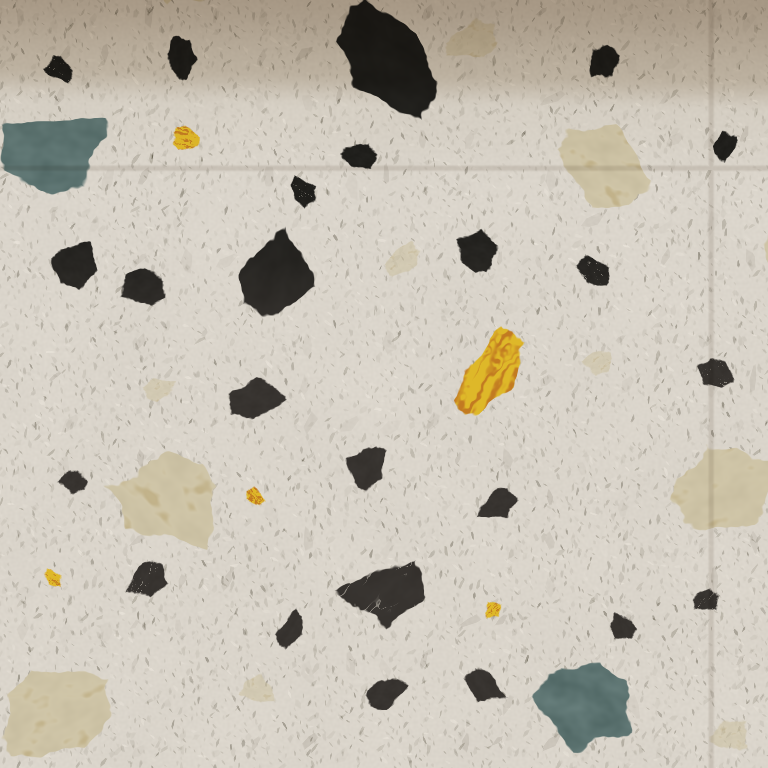
Write a WebGL 2 fragment shader that draws this texture.

```glsl
#version 300 es
precision highp float;
// Terrazzo tiles: pale ground with fine tilted specks, angular stone chips,
// soft joints and a shadow along the top. Chips are jittered grid cells cut
// by random half-planes; gradient noise roughens and veins them.

uniform vec2 u_resolution;
out vec4 fragColor;

const float TAU = 6.283185;
const vec3 GROUND = vec3(0.857, 0.835, 0.797);
const vec3 CHARCOAL = vec3(0.215, 0.200, 0.185);
const vec3 BLACK = vec3(0.125, 0.122, 0.110);
const vec3 VEIN = vec3(0.66, 0.64, 0.60);
const vec3 BEIGE = vec3(0.805, 0.765, 0.650);
const vec3 OCHRE = vec3(0.69, 0.61, 0.41);
const vec3 YELLOW = vec3(0.87, 0.72, 0.16);
const vec3 ORANGE = vec3(0.76, 0.48, 0.13);
const vec3 TEAL = vec3(0.36, 0.45, 0.44);
const vec3 SHADE_DEEP = vec3(0.76, 0.71, 0.65);
const vec3 SHADE_EDGE = vec3(0.86, 0.83, 0.785);
const vec2 JOINT = vec2(0.926, 0.781);    // vertical joint x, horizontal joint y
const float JOINT_WIDTH = 0.0055;
const float CHIP_GRID = 7.0;
const vec2 LARGE_RADIUS = vec2(0.058, 0.078);
const vec2 SMALL_RADIUS = vec2(0.016, 0.033);
const float EDGE = 0.0013;                // softness of chip outlines
const float SPECK_TILT = 1.15;

const int NONE = 0, DARK = 1, PALE = 2, GOLD = 3, GREEN = 4;
const int LARGE_KIND[10] = int[10](PALE, PALE, DARK, PALE, DARK, GREEN, DARK, GOLD, PALE, DARK);

vec2 hash2(vec2 p) {
    vec3 q = fract(p.xyx * vec3(0.1031, 0.1030, 0.0973));
    q += dot(q, q.yzx + 33.33);
    return fract((q.xx + q.yz) * q.zy);
}

float corner(vec2 cell, vec2 offset) {
    float a = TAU * hash2(cell).x;
    return dot(vec2(cos(a), sin(a)), offset);
}

float noise(vec2 p) {
    vec2 i = floor(p), f = p - i, e = vec2(1.0, 0.0);
    vec2 u = f * f * f * (f * (f * 6.0 - 15.0) + 10.0);
    return 1.4 * mix(mix(corner(i, f), corner(i + e, f - e), u.x),
                     mix(corner(i + e.yx, f - e.yx), corner(i + 1.0, f - 1.0), u.x), u.y);
}

vec2 rotate(vec2 p, float a) {
    return mat2(cos(a), -sin(a), sin(a), cos(a)) * p;
}

// Irregular convex polygon of about unit radius
float shard(vec2 p, float seed) {
    float d = -10.0;
    for (int i = 0; i < 6; i++) {
        vec2 h = hash2(vec2(seed, float(i) * 7.3));
        float a = TAU * (float(i) + 0.8 * (h.x - 0.5)) / 6.0;
        d = max(d, dot(p, vec2(cos(a), sin(a))) - mix(0.55, 1.0, h.y));
    }
    return d;
}

// Small tilted flakes, one per filled cell; returns coverage times strength
float specks(vec2 p, float grid, float fill, float size, float blur) {
    vec2 cell = floor(p * grid);
    vec2 h = hash2(cell + grid), k = hash2(cell + grid + 51.7);
    if (h.x > fill) return 0.0;
    vec2 q = fract(p * grid) - 0.5 - 0.4 * (k - 0.5);
    q = rotate(q, SPECK_TILT + 1.3 * (h.y - 0.5));
    float radius = size * mix(0.5, 1.0, k.x);
    float d = shard(q / radius * vec2(0.85, mix(1.3, 2.6, k.y)), 90.0 * h.y);
    float soft = blur * grid / radius;
    return smoothstep(soft, -soft, d) * mix(0.2, 1.0, k.y * k.y);
}

// Stone colour at chip coordinate q
vec3 stone(int kind, vec2 q, float seed, float height) {
    vec2 s = q + seed;
    float cloud = noise(s * 2.3) + 0.5 * noise(s * 6.0);
    if (kind == DARK) {
        float line = abs(noise(s * vec2(1.2, 3.0) + 0.5 * cloud));
        float vein = smoothstep(0.06, 0.0, line) * smoothstep(-0.1, 0.35, noise(s * 2.0 + 9.0));
        vein *= step(0.55, fract(seed * 3.7));
        vec3 dark = mix(CHARCOAL, BLACK, smoothstep(0.5, 0.75, height));
        return mix(dark + 0.012 * cloud, VEIN, 0.75 * vein);
    }
    if (kind == PALE) return mix(BEIGE + 0.025 * cloud, OCHRE, 0.5 * smoothstep(0.3, 0.9, cloud));
    if (kind == GREEN) return TEAL + 0.04 * cloud;
    float streak = noise(s * vec2(1.3, 5.0) + cloud);
    return mix(YELLOW, ORANGE, smoothstep(-0.1, 0.6, streak + 0.5 * (fract(seed * 5.3) - 0.5)));
}

vec3 addChip(vec3 color, vec2 p, vec2 cell, float soft) {
    vec2 h = hash2(cell + 13.0), k = hash2(cell + 71.0);
    // Large chips sit on a sparse lattice so that they never adjoin
    bool large = mod(cell.x + 2.0 * cell.y, 5.0) < 0.5;
    float pick = fract(dot(cell, vec2(0.7549, 0.5698)));
    int kind = pick < 0.43 ? DARK : pick < 0.56 ? PALE : pick < 0.69 ? GOLD : NONE;
    if (large) kind = LARGE_KIND[int(mod(cell.x + cell.y + 0.5, 10.0))];
    if (kind == NONE) return color;
    vec2 range = large ? LARGE_RADIUS : SMALL_RADIUS;
    float radius = mix(range.x, range.y, h.x) * (kind == GOLD ? 0.75 : 1.0);
    vec2 center = (cell + 0.5 + (large ? 0.24 : 0.5) * (k - 0.5)) / CHIP_GRID;
    vec2 q = rotate((p - center) / radius, TAU * h.y) * vec2(0.85, 1.15);
    if (dot(q, q) > 4.0) return color;
    float seed = 40.0 * k.x + 3.0;
    float rough = 0.13 * noise(q * 1.7 + seed) + 0.035 * noise(q * 7.0 + seed);
    float cover = smoothstep(soft, -soft, (shard(q, seed) + rough) * radius);
    if (kind == PALE && !large) cover *= 0.65;
    return mix(color, stone(kind, q, seed, p.y), cover);
}

void main() {
    float unit = min(u_resolution.x, u_resolution.y);
    vec2 p = gl_FragCoord.xy / unit;
    float soft = max(EDGE, 0.8 / unit);

    // Ground with pale flakes and darker specks
    vec3 color = GROUND + 0.008 * noise(p * 9.0) + 0.012 * noise(p * 210.0);
    color -= vec3(0.070, 0.072, 0.075) * specks(p, 19.0, 0.45, 0.30, soft);
    color -= vec3(0.13, 0.13, 0.14) * specks(p + 0.37, 47.0, 0.50, 0.32, soft);
    color -= vec3(0.22, 0.22, 0.23) * specks(rotate(p, 0.4), 68.0, 0.40, 0.36, soft);
    color -= vec3(0.14, 0.14, 0.15) * specks(rotate(p, 0.9), 105.0, 0.45, 0.36, soft);
    color += 0.04 * specks(rotate(p, 1.4), 60.0, 0.35, 0.36, soft);

    // Stone chips from this cell and its neighbours
    vec2 home = floor(p * CHIP_GRID);
    for (int y = -1; y <= 1; y++)
        for (int x = -1; x <= 1; x++)
            color = addChip(color, p, home + vec2(x, y), soft);

    // Joints
    vec2 groove = smoothstep(JOINT_WIDTH, 0.2 * JOINT_WIDTH, abs(p - JOINT));
    color *= 1.0 - vec3(0.085, 0.095, 0.105) * max(groove.x, groove.y);

    // Shadow from the top edge
    float depth = u_resolution.y / unit - p.y - 0.015 * p.x;
    vec3 shade = mix(SHADE_DEEP, SHADE_EDGE, smoothstep(-0.02, 0.10, depth));
    shade = mix(shade, vec3(0.975, 0.97, 0.96), smoothstep(0.085, 0.135, depth));
    color *= mix(shade, vec3(1.0), smoothstep(0.12, 0.24, depth));

    fragColor = vec4(clamp(color, 0.0, 1.0), 1.0);
}
```
